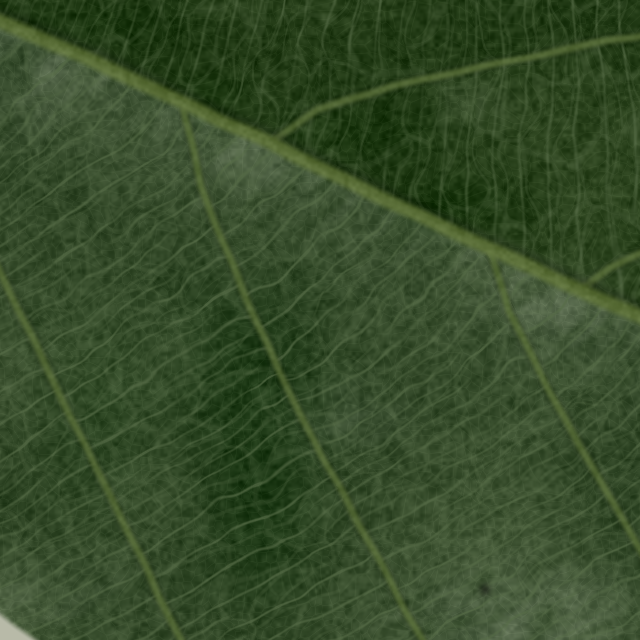
Write a Shadertoy shader that draws this texture.

```glsl
float hash(vec2 p) {
    p = fract(p * vec2(0.1031, 0.1137));
    p += dot(p, p.yx + 33.33);
    return fract((p.x + p.y) * p.x * 17.0);
}

float noise(vec2 p) {
    vec2 i = floor(p), f = fract(p);
    f = f * f * (3.0 - 2.0 * f);
    return mix(mix(hash(i), hash(i + vec2(1, 0)), f.x),
               mix(hash(i + vec2(0, 1)), hash(i + vec2(1, 1)), f.x), f.y);
}

float fbm(vec2 p) {
    float sum = 0.0, amp = 0.5;
    for (int i = 0; i < 4; i++) {
        sum += amp * noise(p);
        p = mat2(1.6, 1.2, -1.2, 1.6) * p + 7.3;
        amp *= 0.5;
    }
    return sum;
}

float segment(vec2 p, vec2 a, vec2 b) {
    vec2 d = b - a;
    return length(p - a - d * clamp(dot(p - a, d) / dot(d, d), 0.0, 1.0));
}

float path(vec2 p, vec2 a, vec2 b, vec2 c, vec2 d, vec2 e) {
    return min(min(segment(p, a, b), segment(p, b, c)),
               min(segment(p, c, d), segment(p, d, e)));
}

float stroke(float dist, float halfWidth, float soft) {
    return 1.0 - smoothstep(halfWidth - soft, halfWidth + soft, dist);
}

// Thin parallel veins along the level lines of t
float veinlets(float t, float spacing) {
    return stroke(abs(fract(t / spacing) - 0.5) * spacing, 0.0021, 0.0021);
}

// Edges of irregular cells joining the veinlets
float cellEdge(vec2 p) {
    vec2 cell = floor(p);
    float near = 9.0, second = 9.0;
    for (int y = -1; y <= 1; y++)
    for (int x = -1; x <= 1; x++) {
        vec2 c = cell + vec2(x, y);
        float d = length(c + 0.15 + 0.7 * vec2(hash(c), hash(c + 41.0)) - p);
        second = min(second, max(near, d));
        near = min(near, d);
    }
    return 1.0 - smoothstep(0.03, 0.16, second - near);
}

float blob(vec2 p, vec2 center, vec2 size) {
    vec2 q = (p - center) / size;
    return exp(-dot(q, q));
}

void mainImage(out vec4 fragColor, in vec2 fragCoord) {
    vec2 uv = fragCoord / iResolution.xy;
    float px = 1.0 / iResolution.y;
    vec2 wobble = vec2(noise(uv * 17.0), noise(uv * 17.0 + 50.0)) - 0.5;
    vec2 p = uv + 0.005 * wobble;

    // Signed distance to the midrib, positive below it
    float below = (0.967 - 0.459 * p.x - p.y) * 0.909 + 0.004 * sin(p.x * 6.28);
    float lower = smoothstep(-0.006, 0.006, below), depth = max(below, 0.0);

    // Secondary veins
    float side = path(p, vec2(-0.03, 0.64), vec2(0, 0.577), vec2(0.098, 0.375),
                      vec2(0.169, 0.232), vec2(0.292, -0.02));
    side = min(side, path(p, vec2(0.289, 0.825), vec2(0.313, 0.707), vec2(0.404, 0.486),
                          vec2(0.501, 0.29), vec2(0.67, -0.02)));
    side = min(side, path(p, vec2(0.766, 0.61), vec2(0.794, 0.512), vec2(0.872, 0.362),
                          vec2(0.94, 0.245), vec2(1.02, 0.11)));
    side = min(side, path(p, vec2(0.43, 0.783), vec2(0.495, 0.828), vec2(0.612, 0.866),
                          vec2(0.78, 0.902), vec2(1.02, 0.948)));
    side = min(side, path(p, vec2(0.91, 0.55), vec2(0.93, 0.565), vec2(0.955, 0.583),
                          vec2(0.98, 0.594), vec2(1.02, 0.612)));

    // Veinlet flow: slanted below the midrib, upright above it
    float strip = step(0.286 - 0.496 * p.y, p.x)
                + step(0.658 + (0.17 * p.y - 0.6) * p.y, p.x)
                + step(1.08 + (0.12 * p.y - 0.6) * p.y, p.x);
    vec2 warp = vec2(noise(uv * 9.0 + 9.0), noise(uv * 30.0)) - 0.5;
    float bend = dot(warp, vec2(0.028, 0.012));
    float slant = p.y - 0.58 * p.x - 0.07 * exp(-depth / 0.16) + bend + strip * 0.021;
    float upright = p.x - (p.y - 0.8) * (0.5 - 0.6 * p.x) + 0.5 * bend;
    float fade = smoothstep(0.25, 0.65, noise(uv * 9.0 + 20.0));
    float fineLow = veinlets(slant, 0.052) * (0.6 + 0.4 * fade)
                  + veinlets(slant + 0.026, 0.052) * (0.75 - 0.7 * fade);
    float fineHigh = veinlets(upright, 0.042) * (0.3 + 0.35 * fade);
    vec2 flow = mix(vec2(upright * 24.0, p.y * 9.0),
                    vec2(slant * 20.0, (p.x + 0.5 * p.y) * 10.0), lower);
    float mesh = cellEdge(flow + 0.7 * wobble);
    float pores = cellEdge(uv * 58.0 + 3.0 * wobble);

    // Blade colour with dark hollows
    float tone = fbm(uv * 5.0 + 3.0) - 0.47;
    vec3 color = mix(vec3(0.14, 0.235, 0.09), vec3(0.197, 0.283, 0.155), lower);
    color += tone * vec3(0.15, 0.14, 0.13);
    float hollow = blob(uv, vec2(0.39, 0.42), vec2(0.12, 0.15))
                 + blob(uv, vec2(0.41, 0.2), vec2(0.09, 0.14))
                 + 0.7 * blob(uv, vec2(0.15, 0.35), vec2(0.1, 0.15))
                 + 0.5 * blob(uv, vec2(0.56, 0.79), vec2(0.14, 0.05))
                 + 0.6 * blob(uv, vec2(0.71, 0.68), vec2(0.09, 0.05))
                 + 0.5 * blob(uv, vec2(0.32, 0.85), vec2(0.06, 0.04))
                 + 0.4 * blob(uv, vec2(0.16, 0.96), vec2(0.12, 0.04));
    color -= hollow * vec3(0.07, 0.05, 0.06);

    // Grey sheen, broken up along the flow
    float sheen = 0.6 * lower * exp(-depth / 0.09)
                + 0.65 * blob(uv, vec2(0.36, 0.74), vec2(0.07, 0.045))
                + 0.7 * blob(uv, vec2(0.87, 0.52), vec2(0.08, 0.06))
                + 0.8 * blob(uv, vec2(0.82, 0.03), vec2(0.18, 0.09))
                + 0.45 * blob(uv, vec2(0.07, 0.87), vec2(0.09, 0.07))
                + 0.5 * blob(uv, vec2(0.55, 0.35), vec2(0.08, 0.05))
                + 0.45 * blob(uv, vec2(0.74, 0.84), vec2(0.06, 0.04))
                + 0.4 * blob(uv, vec2(0.04, 0.07), vec2(0.15, 0.07));
    color += sheen * (0.3 + 1.2 * noise(flow * vec2(3.0, 1.5))) * vec3(0.14, 0.125, 0.14);

    // Leathery grain
    float grain = noise(uv * 85.0) * 0.5 + noise(uv * 170.0 + 8.0) * 0.5 - 0.5;
    color += (grain * 0.15 + (pores - 0.25) * 0.025) * vec3(1.0, 1.0, 0.9);

    // Veins from fine to thick
    float fine = mix(fineHigh, fineLow, lower) * (0.75 + 0.5 * noise(uv * 40.0));
    color = mix(color, vec3(0.34, 0.425, 0.28), clamp(0.62 * fine + 0.25 * mesh, 0.0, 0.7));
    color *= 1.0 - 0.15 * stroke(side, 0.009, 0.007);
    color = mix(color, vec3(0.335, 0.42, 0.215) + 0.08 * grain, 0.9 * stroke(side, 0.0055, 0.0035 + px));
    color *= 1.0 - 0.2 * stroke(abs(below + 0.008), 0.012, 0.01);
    vec3 ribColor = vec3(0.33, 0.41, 0.19) + 0.05 * smoothstep(-0.01, 0.006, below) + 0.1 * grain;
    color = mix(color, ribColor, 0.94 * stroke(abs(below), 0.011, 0.005 + px));

    // Small spot and pale background past the leaf margin
    color *= 1.0 - 0.5 * blob(uv, vec2(0.758, 0.079), vec2(0.009));
    float margin = 0.041 - uv.y - 0.75 * uv.x + 0.004 * wobble.x;
    color = mix(color, vec3(0.72, 0.73, 0.66), smoothstep(-0.008, 0.008, margin));
    fragColor = vec4(clamp(color, 0.0, 1.0), 1.0);
}
```
